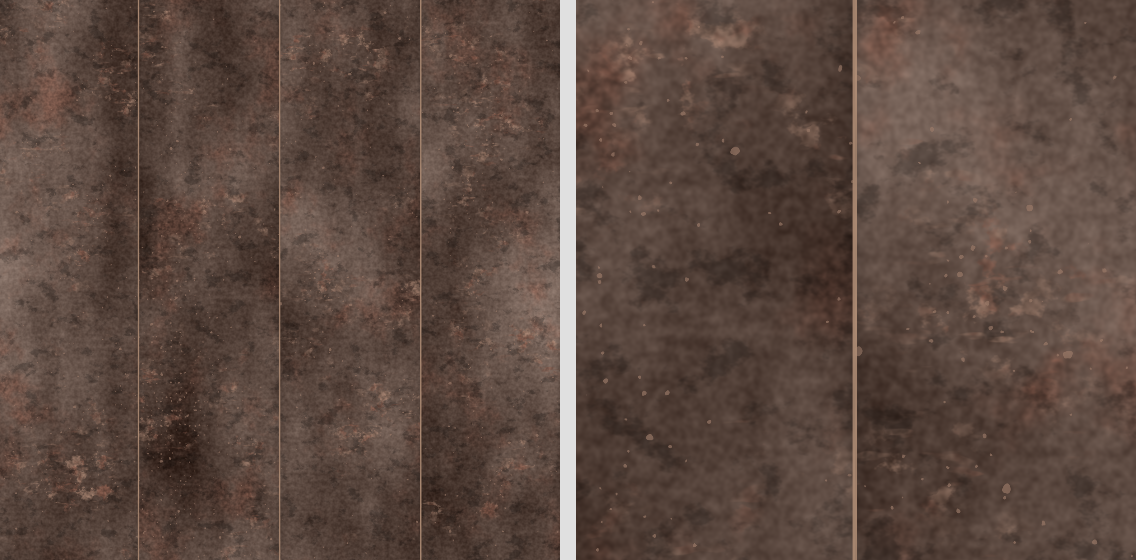
Left: the whole. Right: its middle third, enlarged.
Write a Shadertoy shader that draws this texture.

```glsl
const float PANEL_WIDTH = 0.252;
const float SEAM_ORIGIN = 0.4993;
const float SEAM_WIDTH = 0.0027;

const vec3 DARK_BRONZE = vec3(0.215, 0.15, 0.122);
const vec3 PALE_BRONZE = vec3(0.60, 0.515, 0.47);
const vec3 RUST = vec3(0.43, 0.285, 0.235);
const vec3 CHIP = vec3(0.61, 0.48, 0.41);
const vec3 SEAM = vec3(0.67, 0.54, 0.45);

vec2 hash2(vec2 cell) {
    uvec2 v = uvec2(ivec2(cell)) * 1664525u + 1013904223u;
    v.x += v.y * 1664525u;
    v.y += v.x * 1664525u;
    v ^= v >> 16u;
    v.x += v.y * 1664525u;
    v.y += v.x * 1664525u;
    v ^= v >> 16u;
    return vec2(v & 65535u) / 65535.0;
}

float cornerSlope(vec2 cell, vec2 offset) {
    float angle = 6.2832 * hash2(cell).x;
    return dot(vec2(cos(angle), sin(angle)), offset);
}

float gradientNoise(vec2 p) {
    vec2 i = floor(p), f = fract(p);
    vec2 u = f * f * f * (f * (f * 6.0 - 15.0) + 10.0);
    vec2 e = vec2(1.0, 0.0);
    float low = mix(cornerSlope(i, f), cornerSlope(i + e, f - e), u.x);
    float high = mix(cornerSlope(i + e.yx, f - e.yx), cornerSlope(i + 1.0, f - 1.0), u.x);
    return mix(low, high, u.y);
}

float fbm(vec2 p, int octaves) {
    float sum = 0.0, amplitude = 1.0;
    for (int k = 0; k < octaves; k++) {
        sum += amplitude * gradientNoise(p);
        p = mat2(1.6, 1.2, -1.2, 1.6) * p + 7.3;
        amplitude *= 0.62;
    }
    return sum;
}

float blob(vec2 p, vec2 centre, vec2 size) {
    vec2 q = (p - centre) / size;
    return exp(-dot(q, q));
}

// Small flecks, at most one in each cell
float flecks(vec2 p, float density, float chance, float blur) {
    vec2 cell = floor(p * density);
    vec2 jitter = hash2(cell), pick = hash2(cell + 91.0);
    float radius = mix(0.07, 0.17, pick.y * pick.y);
    float ragged = 0.12 * gradientNoise(p * density * 4.0);
    float d = length(fract(p * density) - mix(vec2(0.25), vec2(0.75), jitter)) + ragged;
    return step(pick.x, chance) * (1.0 - smoothstep(radius - blur, radius + blur, d));
}

// Broad light and dark areas of the slab
float patina(vec2 uv, vec2 p, float panel) {
    float cloud = fbm(p * vec2(5.0, 3.5), 7);
    float streak = fbm(p * vec2(14.0, 1.5), 3);
    float border = min(uv.x, 1.0 - uv.x);
    float haze = exp(-border * 11.0) * blob(uv, vec2(uv.x, 0.52), vec2(1.0, 0.25));
    float innerHaze = step(abs(panel), 0.5) * blob(uv, vec2(0.505, 0.56), vec2(0.045, 0.14));
    float burn = blob(uv, vec2(0.315, 0.2), vec2(0.04, 0.32))
               + 0.8 * blob(uv, vec2(0.21, 0.75), vec2(0.07, 0.35))
               + 0.8 * blob(uv, vec2(0.56, 0.75), vec2(0.05, 0.18));
    return 0.34 + 0.36 * cloud + 0.12 * streak + 0.44 * haze + 0.2 * innerHaze - 0.22 * burn;
}

void mainImage(out vec4 fragColor, in vec2 fragCoord) {
    vec2 uv = fragCoord / iResolution.xy;
    float pixel = 1.0 / iResolution.y;
    float across = (uv.x - SEAM_ORIGIN) / PANEL_WIDTH;
    float panel = floor(across);
    vec2 p = uv + panel * vec2(3.71, 5.37) + 11.0;

    // Metal tone with fine grain and faint horizontal brushing
    float grain = fbm(p * 135.0, 2);
    float brushing = fbm(p * vec2(28.0, 120.0), 2);
    float tone = patina(uv, p, panel) + 0.17 * grain + 0.07 * brushing;
    vec3 color = mix(DARK_BRONZE, PALE_BRONZE, clamp(tone, -0.12, 1.1));

    // Mottled rust stains
    float mottle = fbm(p * 32.0 + 5.0, 4);
    float stain = smoothstep(0.0, 0.85, fbm(p * vec2(6.0, 5.0) + 31.0, 5) + 0.3 * mottle);
    color = mix(color, RUST * (0.6 + 0.9 * tone + 0.2 * grain), 0.65 * stain);

    // Clustered chips and short horizontal scrapes
    float cluster = blob(vec2(uv.x, abs(uv.y - 0.5)), vec2(0.175, 0.365), vec2(0.06, 0.09));
    float wear = smoothstep(-0.05, 0.6, fbm(p * 6.0 + 53.0, 4) + 0.6 * cluster);
    float chips = smoothstep(0.16, 0.55, fbm(p * vec2(30.0, 38.0), 5) + 0.15 * cluster);
    float scrapes = smoothstep(0.28, 0.6, fbm(p * vec2(24.0, 85.0) + 17.0, 3));
    vec3 chipColor = mix(CHIP, RUST * 1.2, smoothstep(-0.2, 0.4, mottle));
    color = mix(color, chipColor * (0.98 + 0.35 * grain), 0.72 * wear * max(chips, 0.8 * scrapes));

    // Dark scuffs
    float scuffs = smoothstep(0.12, 0.6, fbm(p * vec2(26.0, 34.0) + 71.0, 5));
    color *= 1.0 - 0.24 * scuffs;

    // Pale flecks, denser in the burnt streak
    float spray = blob(uv, vec2(0.31, 0.3), vec2(0.055, 0.35));
    float chance = 0.03 + 0.15 * wear + 0.3 * spray;
    float specks = max(flecks(p, 120.0, chance, 120.0 * pixel * 0.5),
                       flecks(p + 4.0, 65.0, 0.4 * chance, 65.0 * pixel * 0.5));
    color = mix(color, CHIP, 0.65 * specks);

    // Seams between panels
    float seamDistance = abs(across - round(across)) * PANEL_WIDTH;
    color *= 1.0 - 0.16 * exp(-seamDistance * 250.0);
    float seam = 1.0 - smoothstep(-0.5, 0.5, (seamDistance - 0.5 * SEAM_WIDTH) / pixel);
    float seamTint = 1.0 + 0.15 * gradientNoise(vec2(panel * 3.0, uv.y * 20.0));
    color = mix(color, SEAM * seamTint, 0.92 * seam);

    fragColor = vec4(clamp(color, 0.0, 1.0), 1.0);
}
```
